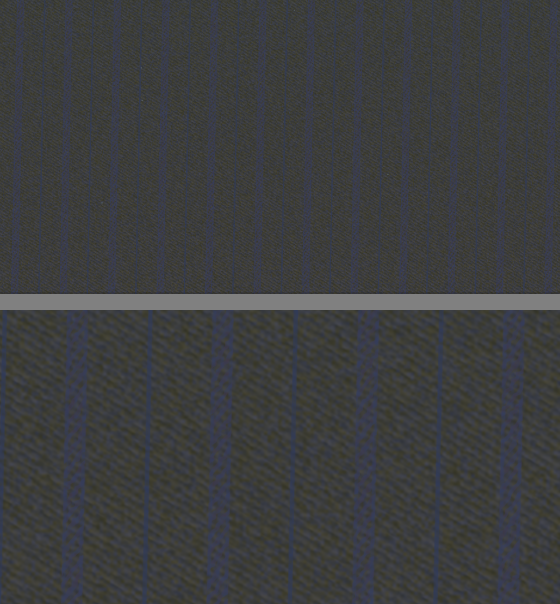
Top, the full canvas; bottom, a detail of the centre.
Reproduce this texture procedurally as a Shadertoy shader.

```glsl
// Dark twill suiting with slightly leaning blue stripes: a broad stitched band
// alternates with a hairline. Periodic distances place the stripes; broken
// diagonal ribs and hashed thread noise make the weave, and a loop adds lint.

float hash(vec2 p) {
    vec3 q = fract(p.xyx * vec3(0.1031, 0.1030, 0.0973));
    q += dot(q, q.yzx + 33.33);
    return fract((q.x + q.y) * q.z);
}

float valueNoise(vec2 p) {
    vec2 cell = floor(p), f = fract(p);
    f = f * f * (3.0 - 2.0 * f);
    return mix(mix(hash(cell), hash(cell + vec2(1, 0)), f.x),
               mix(hash(cell + vec2(0, 1)), hash(cell + vec2(1, 1)), f.x), f.y);
}

// Soft-edged line of the given half width around distance zero
float line(float d, float halfWidth, float blur) {
    return 1.0 - smoothstep(halfWidth - blur, halfWidth + blur, abs(d));
}

void mainImage(out vec4 fragColor, in vec2 fragCoord) {
    vec2 p = fragCoord / iResolution.x;
    float height = iResolution.y / iResolution.x;
    float v = p.y / height;
    float blur = max(0.5 / iResolution.x, 0.0006);

    // Twill ribs fall to the right, broken into short dashes along their length
    float across = p.x * 105.0 + p.y * 175.0;
    float along = p.x * 175.0 - p.y * 105.0;
    float dash = valueNoise(vec2(across * 2.0, along * 1.3));
    float thread = valueNoise(p * vec2(480.0, 500.0));
    float fibre = valueNoise(p * vec2(470.0, 430.0) + 71.0);
    float rib = 0.5 + 0.5 * sin(6.2832 * (across + 0.35 * dash));
    float weave = 0.36 * rib + 0.30 * dash + 0.34 * thread;

    // Neutral grey threads, a little warmer toward the bottom
    vec3 shade = vec3(0.190, 0.199, 0.194);
    vec3 lit = mix(vec3(0.287, 0.278, 0.268), vec3(0.277, 0.281, 0.268), v);
    vec3 color = mix(shade, lit, weave);
    color += (fibre - 0.5) * vec3(-0.014, 0.004, 0.115);

    // Leaning stripe coordinate: 11.55 repeats across the width
    float s = (p.x - 0.026 - 0.0205 * p.y) / 0.0866;
    float bandDist = (fract(s + 0.5) - 0.5) * 0.0866;
    float hairDist = (fract(s) - 0.5) * 0.0866;

    // Broad band: steep rising blue stitches, ground showing between them
    float band = line(bandDist, 0.0064, blur);
    float stitch = 0.5 + 0.5 * sin(6.2832 * (p.x * 150.0 - p.y * 110.0 + 0.35 * dash));
    stitch = smoothstep(0.25, 0.85, stitch);
    vec3 stitchBlue = mix(vec3(0.250, 0.220, 0.315), vec3(0.200, 0.245, 0.390), thread);
    color = mix(color, stitchBlue, band * (0.10 + 0.50 * stitch));

    // Two edge threads and a weaker middle thread run the length of the band
    float edge = line(abs(bandDist) - 0.0051, 0.0010, blur);
    float middle = line(bandDist, 0.0009, blur);
    color = mix(color, vec3(0.200, 0.238, 0.365), (edge + 0.5 * middle) * (0.20 + 0.40 * fibre));

    // Hairline midway between bands, varying stitch by stitch
    float hair = line(hairDist, 0.0013, blur);
    color = mix(color, vec3(0.185, 0.228, 0.355), hair * (0.40 + 0.45 * thread));

    // Thin dark lower selvage
    color *= 1.0 - 0.12 * (1.0 - smoothstep(0.002, 0.005, p.y));

    // Sparse pale lint
    for (int i = 0; i < 5; i++) {
        float id = float(i);
        vec2 spot = vec2(hash(vec2(id, 3.7)), hash(vec2(id, 9.2)) * height);
        float size = 0.0009 + 0.0006 * hash(vec2(id, 5.1));
        float lint = 1.0 - smoothstep(size - blur, size + blur, length(p - spot));
        color = mix(color, vec3(0.38, 0.44, 0.47), 0.5 * lint);
    }
    fragColor = vec4(color, 1.0);
}
```
